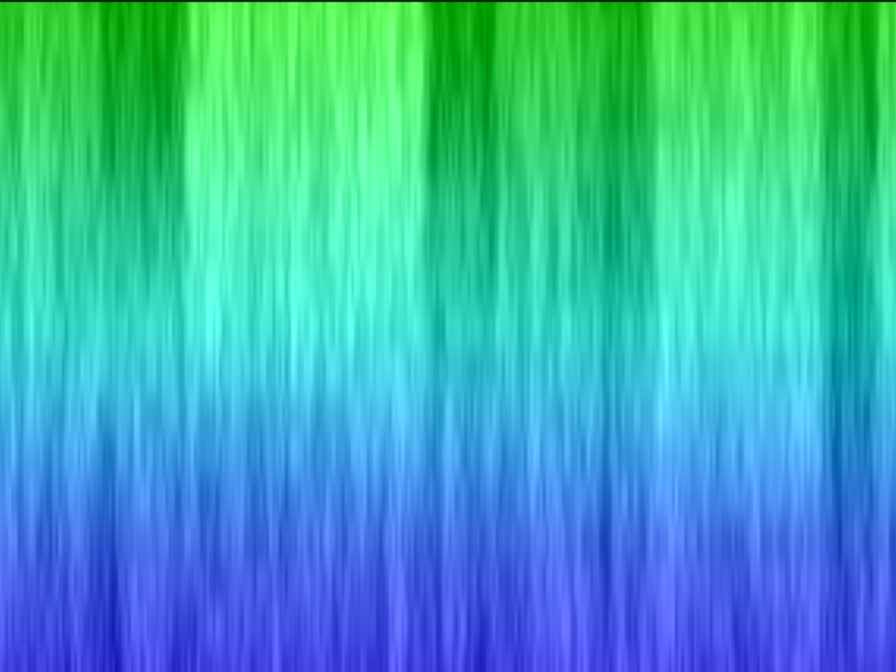
This background is drawn by a Shadertoy shader. Its source:

```glsl
const int STOPS = 8;
const int BANDS = 12;

float hash(vec2 p) {
    return fract(sin(dot(p, vec2(127.1, 311.7))) * 43758.5453);
}

float valueNoise(vec2 p) {
    vec2 cell = floor(p);
    vec2 f = fract(p);
    f = f * f * (3.0 - 2.0 * f);
    float low = mix(hash(cell), hash(cell + vec2(1.0, 0.0)), f.x);
    float high = mix(hash(cell + vec2(0.0, 1.0)), hash(cell + vec2(1.0, 1.0)), f.x);
    return mix(low, high, f.y);
}

// Vertical spectrum: position in w, colour in rgb
vec3 spectrum(float height) {
    vec4 stops[STOPS] = vec4[STOPS](
        vec4(0.28, 0.27, 0.90, 0.00), vec4(0.27, 0.40, 0.90, 0.17),
        vec4(0.25, 0.58, 0.90, 0.30), vec4(0.25, 0.76, 0.88, 0.42),
        vec4(0.23, 0.86, 0.79, 0.52), vec4(0.23, 0.86, 0.65, 0.66),
        vec4(0.22, 0.83, 0.42, 0.80), vec4(0.20, 0.82, 0.17, 1.00));
    vec3 colour = stops[0].rgb;
    for (int i = 1; i < STOPS; i++) {
        float blend = clamp((height - stops[i - 1].w) / (stops[i].w - stops[i - 1].w), 0.0, 1.0);
        colour = mix(colour, stops[i].rgb, blend);
    }
    return colour;
}

// Soft-edged column between two horizontal positions
float column(float x, float left, float right, float softness) {
    return smoothstep(left - softness, left + softness, x)
         * (1.0 - smoothstep(right - softness, right + softness, x));
}

// Broad folds: left, right, tone, height at which the fold has faded
float foldTone(vec2 uv) {
    vec4 folds[BANDS] = vec4[BANDS](
        vec4(0.090, 0.205, -0.12, 0.45), vec4(0.210, 0.470, 0.13, 0.40),
        vec4(0.475, 0.555, -0.14, 0.50), vec4(0.560, 0.635, -0.04, 0.45),
        vec4(0.640, 0.730, -0.12, 0.40), vec4(0.735, 0.910, 0.08, 0.30),
        vec4(0.918, 0.978, -0.12, 0.10), vec4(0.982, 1.020, 0.10, 0.40),
        vec4(0.110, 0.145, -0.05, -0.60), vec4(0.312, 0.322, -0.05, -0.60),
        vec4(0.534, 0.548, -0.07, -0.60), vec4(0.668, 0.682, -0.06, -0.10));
    float tone = 0.0;
    for (int i = 0; i < BANDS; i++) {
        float fade = smoothstep(folds[i].w - 0.15, folds[i].w + 0.45, uv.y);
        tone += folds[i].z * fade * column(uv.x, folds[i].x, folds[i].y, 0.007);
    }
    return tone;
}

// Stretched noise layers, from wide strands to fine fibres
float strandTone(vec2 uv) {
    vec2 scale = vec2(45.0, 1.3);
    float strength = 0.11;
    float tone = 0.0;
    for (int i = 0; i < 4; i++) {
        tone += strength * (valueNoise(uv * scale + float(i) * 17.3) - 0.5);
        scale *= vec2(1.85, 2.3);
        strength *= 1.05;
    }
    return tone;
}

void mainImage(out vec4 fragColor, in vec2 fragCoord) {
    vec2 uv = fragCoord / iResolution.xy;
    float tone = foldTone(uv) + strandTone(uv);
    vec3 colour = spectrum(uv.y) + tone;

    // Thin dark rim along the top
    float rim = smoothstep(0.9955, 0.9985, uv.y);
    colour = mix(colour, vec3(0.04, 0.12, 0.06), rim);
    fragColor = vec4(clamp(colour, 0.0, 1.0), 1.0);
}
```
